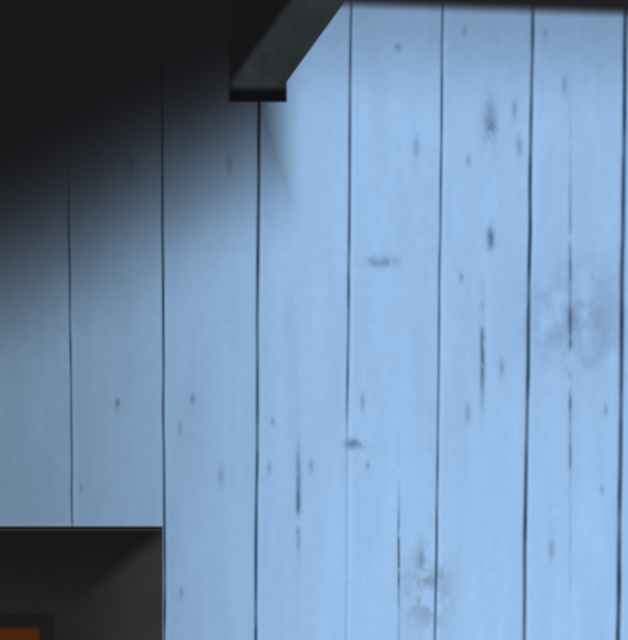
Write a WebGL 2 fragment shader that draws this texture.

```glsl
#version 300 es
precision highp float;
uniform vec2 u_resolution;
out vec4 fragColor;

const vec3 SHADOW = vec3(0.095, 0.093, 0.10);
const vec3 GROOVE = vec3(0.13, 0.19, 0.27);
const vec3 PAINT_DIM = vec3(0.43, 0.53, 0.63);
const vec3 PAINT_LIT = vec3(0.585, 0.735, 0.90);

// Each seam: x at top, x at bottom, half width, depth
const vec4 SEAMS[7] = vec4[7](
  vec4(0.106, 0.117, 0.0022, 0.55), vec4(0.257, 0.262, 0.0025, 0.70),
  vec4(0.413, 0.407, 0.0029, 0.72), vec4(0.559, 0.550, 0.0027, 0.55),
  vec4(0.705, 0.693, 0.0026, 0.50), vec4(0.849, 0.834, 0.0033, 0.68),
  vec4(0.996, 0.984, 0.0038, 0.75));

// Each wood flaw: centre and radii
const vec4 FLAWS[11] = vec4[11](
  vec4(0.908, 0.56, 0.0032, 0.24), vec4(0.781, 0.372, 0.006, 0.03),
  vec4(0.768, 0.555, 0.004, 0.07), vec4(0.780, 0.20, 0.010, 0.04),
  vec4(0.566, 0.694, 0.015, 0.008), vec4(0.475, 0.78, 0.004, 0.075),
  vec4(0.635, 0.87, 0.0025, 0.11), vec4(0.306, 0.623, 0.004, 0.009),
  vec4(0.187, 0.630, 0.004, 0.008), vec4(0.635, 0.073, 0.005, 0.007),
  vec4(0.605, 0.408, 0.025, 0.008));

float hash(vec2 p) {
  vec3 q = fract(vec3(p.xyx) * 0.1031);
  q += dot(q, q.yzx + 33.33);
  return fract((q.x + q.y) * q.z);
}

float noise(vec2 p) {
  vec2 i = floor(p), f = fract(p);
  f = f * f * (3.0 - 2.0 * f);
  return mix(mix(hash(i), hash(i + vec2(1, 0)), f.x),
             mix(hash(i + vec2(0, 1)), hash(i + vec2(1, 1)), f.x), f.y);
}

float fbm(vec2 p) {
  float sum = 0.0, gain = 0.5;
  for (int i = 0; i < 4; i++) {
    sum += gain * noise(p);
    p = p * 2.03 + 17.0;
    gain *= 0.5;
  }
  return sum;
}

float blot(vec2 p, vec2 centre, vec2 radius) {
  vec2 q = (p - centre) / radius;
  return exp(-dot(q, q));
}

float inside(float d, float soft) {
  return smoothstep(-soft, soft, d);
}

// Small knots and scratches, one possible per cell
float specks(vec2 p, vec2 cells, float chance) {
  vec2 id = floor(p * cells), f = fract(p * cells);
  vec2 centre = 0.25 + 0.5 * vec2(hash(id), hash(id + 31.0));
  float size = hash(id + 57.0);
  float mark = blot(f, centre, vec2(0.04 + 0.03 * size, 0.05 + 0.13 * size));
  return mark * step(hash(id + 83.0), chance);
}

vec3 paintedWall(vec2 p) {
  vec3 c = mix(PAINT_DIM, PAINT_LIT, smoothstep(-0.02, 0.58, p.x));
  c *= 1.0 + 0.03 * smoothstep(0.5, 1.0, p.y) * smoothstep(0.2, 0.7, p.x);
  c *= mix(0.80, 1.0, smoothstep(0.0, 0.20, p.y));
  c *= 1.0 + 0.06 * (fbm(p * vec2(45.0, 6.0)) - 0.47) + 0.035 * (fbm(p * 90.0) - 0.47);

  // Weathering
  float worn = fbm(p * vec2(45.0, 32.0));
  float stain = blot(p, vec2(0.92, 0.50), vec2(0.075, 0.08));
  c = mix(c, vec3(0.38, 0.46, 0.58), stain * smoothstep(0.1, 0.75, worn) * 0.5);
  float rub = blot(p, vec2(0.68, 0.92), vec2(0.032, 0.065));
  c = mix(c, vec3(0.38, 0.42, 0.46), rub * smoothstep(0.25, 0.7, worn) * 0.6);
  float flaw = specks(p, vec2(13.0, 10.0), 0.25) * 0.25;
  for (int i = 0; i < 11; i++) {
    flaw = max(flaw, blot(p, FLAWS[i].xy, FLAWS[i].zw) * smoothstep(0.15, 0.65, worn) * 0.65);
  }
  c = mix(c, vec3(0.23, 0.30, 0.40), flaw);

  // Board seams with a faint lit lip
  for (int i = 0; i < 7; i++) {
    vec4 s = SEAMS[i];
    float d = p.x - mix(s.x, s.y, p.y) - 0.0015 * (noise(vec2(p.y * 14.0, float(i))) - 0.5);
    float wear = 0.72 + 0.45 * noise(vec2(p.y * 22.0, float(i) * 7.0));
    if (i == 0) wear *= 0.2 + 0.8 * smoothstep(0.24, 0.34, p.y);
    if (i == 2) wear *= 1.3 - 0.4 * smoothstep(0.25, 0.50, p.y);
    if (i == 3) wear *= 1.0 - 0.85 * smoothstep(0.55, 0.72, p.y);
    c *= 1.0 + 0.03 * exp(-pow((d - 0.006) / 0.003, 2.0));
    c = mix(c, GROOVE, min(s.w * wear, 1.0) * exp(-d * d / (s.z * s.z)));
  }
  return c;
}

vec3 addShade(vec3 c, vec2 p) {
  float reach = p.y + 0.49 * p.x - 0.378 + 0.02 * (fbm(p * 10.0) - 0.47);
  float light = max(smoothstep(-0.15, 0.25, reach), smoothstep(0.37, 0.49, p.x));
  c = mix(SHADOW + 0.03 * (c - 0.5), c, light);
  float eave = 0.006 + 0.014 * max(p.x - 0.55, 0.0) / 0.45;
  return mix(c, vec3(0.13, 0.12, 0.13), (1.0 - inside(p.y - eave, 0.012)) * step(0.4, p.x));
}

vec3 addBeam(vec3 c, vec2 p) {
  float slope = 0.74 * max(0.128 - p.y, 0.0);
  float body = inside(0.456 + slope - p.x, 0.003) * inside(p.x - 0.365, 0.004) * inside(0.159 - p.y, 0.003);
  float face = inside(p.x - 0.368 - slope, 0.008) * inside(0.139 - p.y, 0.006);
  vec3 wood = vec3(0.16, 0.18, 0.19) + 0.06 * (fbm(p * vec2(40.0, 30.0)) - 0.4);
  vec3 under = mix(vec3(0.085, 0.083, 0.09), vec3(0.06, 0.06, 0.07), smoothstep(0.12, 0.145, p.y));
  return mix(c, mix(under, wood, face), body);
}

vec3 addRecess(vec3 c, vec2 p) {
  float diagonal = p.y - 0.833 - 0.78 * (0.26 - p.x);
  vec3 room = mix(vec3(0.09, 0.09, 0.085), vec3(0.13, 0.13, 0.13), smoothstep(0.83, 0.97, p.y));
  room = mix(room, vec3(0.19, 0.19, 0.20), inside(diagonal, 0.02) * smoothstep(0.06, 0.25, p.x));
  room *= 0.95 + 0.1 * fbm(p * 35.0);
  float frame = inside(0.086 - p.x, 0.003) * inside(p.y - 0.960, 0.003);
  room = mix(room, vec3(0.10, 0.095, 0.09), frame * 0.7);
  float glow = inside(0.063 - p.x, 0.004) * inside(p.y - 0.981, 0.004);
  room = mix(room, vec3(0.28, 0.14, 0.06), glow);
  float lip = exp(-pow((p.y - 0.819) / 0.002, 2.0)) * inside(0.259 - p.x, 0.002);
  c = mix(c, vec3(0.55, 0.65, 0.73), 0.2 * lip);
  room = mix(room, vec3(0.25, 0.29, 0.33), 0.5 * exp(-pow((p.y - 0.828) / 0.0018, 2.0)));
  return mix(c, room, inside(0.259 - p.x, 0.003) * inside(p.y - 0.823, 0.003));
}

void main() {
  vec2 uv = gl_FragCoord.xy / u_resolution;
  vec2 p = vec2(uv.x, 1.0 - uv.y); // y measured down from the eave
  vec3 c = addShade(paintedWall(p), p);
  c = addRecess(addBeam(c, p), p);
  fragColor = vec4(clamp(c, 0.0, 1.0), 1.0);
}
```
